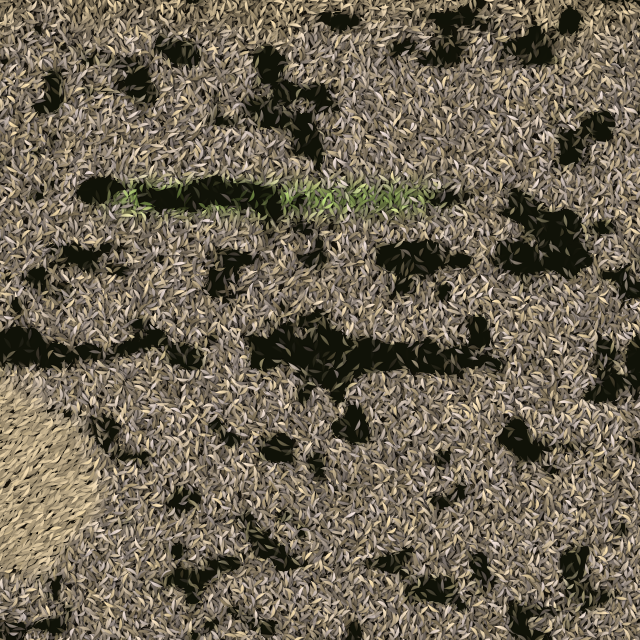
Write a WebGL 1 fragment shader that draws this texture.

```glsl
precision highp float;
// Dry, matted grass seen from above: layers of short curved blades painted
// bottom to top over dark soil. Noise and soft horizontal furrows thin the
// cover into gaps; a pale flattened patch and a green strip vary the field.
uniform vec2 u_resolution;

const float CELL = 0.0125;         // spacing of blades within a layer
const float HALF_LENGTH = 0.0112;
const float HALF_WIDTH = 0.0024;
const float SOFTNESS = 0.0012;     // least edge blur
const float LAYERS = 7.0;
const float SPREAD = 2.5;          // range of blade angles, radians
const float COVER = 0.94;          // share of blades kept outside the gaps
const float SHADOW = 0.42;
const vec3 SOIL = vec3(0.085, 0.070, 0.040);
const vec3 PALE = vec3(0.84, 0.80, 0.74);
const vec3 STRAW_TINT = vec3(1.06, 1.00, 0.84);
const vec3 MAUVE_TINT = vec3(1.00, 0.98, 1.03);
const vec3 GREEN_TINT = vec3(0.80, 1.02, 0.56);
const vec4 FURROW_Y = vec4(0.69, 0.585, 0.455, 0.31);
const vec4 FURROW_DEPTH = vec4(0.17, 0.13, 0.22, 0.13);
const vec2 PATCH_CENTER = vec2(-0.02, 0.25);
const vec2 PATCH_RADIUS = vec2(0.19, 0.18);

float hash(vec2 p) {
  vec3 q = fract(p.xyx * 0.1031);
  q += dot(q, q.yzx + 33.33);
  return fract((q.x + q.y) * q.z);
}

vec4 hash4(vec3 p) {
  vec4 q = fract(p.xyzx * vec4(0.1031, 0.1030, 0.0973, 0.1099));
  q += dot(q, q.wzxy + 33.33);
  return fract((q.xxyz + q.yzzw) * q.zywx);
}

float noise(vec2 p) {
  vec2 i = floor(p);
  vec2 f = fract(p);
  f = f * f * (3.0 - 2.0 * f);
  return mix(mix(hash(i), hash(i + vec2(1.0, 0.0)), f.x),
             mix(hash(i + vec2(0.0, 1.0)), hash(i + 1.0), f.x), f.y);
}

// Bell curve of the distance x for a given width
float bell(float x, float width) {
  return exp(-x * x / (width * width));
}

// Gaps in the cover, 0 to 1: mottled noise, deepened along the furrows
float gapMask(vec2 p) {
  float mottle = 0.62 * noise(p * vec2(15.0, 19.0) + 3.7)
               + 0.38 * noise(p * vec2(36.0, 42.0) + 11.0);
  vec4 offset = (p.y + 0.02 * (noise(p * 6.0) - 0.5) - FURROW_Y) / 0.026;
  vec4 reach = vec4(1.0 - smoothstep(0.60, 0.80, p.x),
                    smoothstep(0.45, 0.70, p.x), 1.0,
                    smoothstep(0.05, 0.15, p.x));
  float furrows = dot(exp(-offset * offset) * reach, FURROW_DEPTH);
  float midBand = 0.04 * bell(p.y - 0.5, 0.22);
  return smoothstep(0.59, 0.77, mottle + furrows + midBand);
}

// x: coverage of the blade, y: coverage of its shadow
vec2 blade(vec2 q, float halfLength, float bend, float blur) {
  float u = q.x / halfLength;
  float across = q.y + bend * u * u;
  float width = HALF_WIDTH * (1.0 - u * u);
  float body = 1.0 - smoothstep(-blur, blur, abs(across) - width);
  float shade = 1.0 - smoothstep(-HALF_WIDTH, HALF_WIDTH,
                                 abs(across + 0.0016) - width);
  return vec2(body, shade);
}

void main() {
  float side = min(u_resolution.x, u_resolution.y);
  vec2 p = gl_FragCoord.xy / side;
  float blur = max(SOFTNESS, 0.65 / side);

  // Slowly varying fields
  float wobble = noise(p * 14.0 + 5.0) - 0.5;
  float patchDist = length((p - PATCH_CENTER) / PATCH_RADIUS) + 0.25 * wobble;
  float flattened = 1.0 - smoothstep(0.75, 1.08, patchDist);
  float gap = gapMask(p) * (1.0 - flattened);
  float green = bell(p.y - 0.69, 0.026) * smoothstep(0.12, 0.22, p.x)
              * (1.0 - smoothstep(0.60, 0.76, p.x));
  green = clamp(green * 0.9 + 0.25 * gap * noise(p * 9.0), 0.0, 1.0);
  float tan = max(smoothstep(0.86, 1.0, p.y + 0.12 * wobble), flattened);
  float cover = COVER - 0.86 * gap - 0.12 * smoothstep(0.92, 1.0, p.y);
  float lean = mix(1.45 + 1.3 * (noise(p * 5.0) - 0.5), 0.65, flattened);
  float spread = SPREAD * mix(1.0, 0.4, flattened);

  // Blades, layer over layer
  vec3 color = SOIL * mix(vec3(1.0), vec3(0.75, 1.0, 0.75), gap);
  for (float layer = 0.0; layer < LAYERS; layer++) {
    float height = layer / (LAYERS - 1.0);
    vec2 grid = p / CELL + layer * vec2(7.37, 3.71);
    for (float j = -1.0; j <= 1.0; j++) {
      for (float i = -1.0; i <= 1.0; i++) {
        vec2 cell = floor(grid) + vec2(i, j);
        vec4 place = hash4(vec3(cell, layer + 1.0));
        vec4 look = hash4(vec3(cell + 57.0, layer + 19.0));
        float angle = lean + spread * (place.z - 0.5);
        vec2 dir = vec2(cos(angle), sin(angle));
        vec2 d = (grid - cell - place.xy) * CELL;
        vec2 q = vec2(dot(d, dir), dot(d, vec2(-dir.y, dir.x)));
        vec2 mask = blade(q, HALF_LENGTH * mix(0.6, 1.0, look.x),
                          (look.y - 0.5) * 0.006, blur);
        mask *= smoothstep(-0.05, 0.05, cover - place.w);

        float tone = mix(0.46, 1.0, height) * mix(0.48, 1.16, look.z);
        tone *= (1.0 - 0.35 * gap) * (0.95 + 0.15 * q.x / HALF_LENGTH);
        tone = mix(tone, 0.72 + 0.36 * look.z, 0.7 * flattened);
        vec3 tint = mix(MAUVE_TINT, STRAW_TINT, max(look.w, 0.85 * tan));
        tint = mix(tint, GREEN_TINT, green * smoothstep(0.1, 0.5, look.w));
        vec3 bladeColor = mix(SOIL, PALE, tone) * tint;
        color *= 1.0 - SHADOW * (1.0 - 0.5 * flattened) * mask.y;
        color = mix(color, bladeColor, mask.x);
      }
    }
  }
  gl_FragColor = vec4(clamp(color, 0.0, 1.0), 1.0);
}
```
